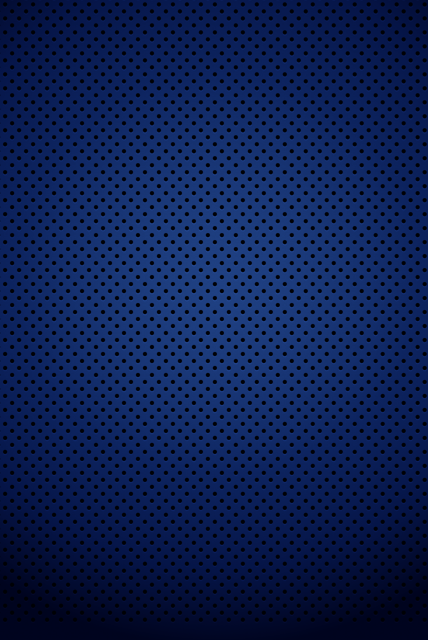
Reproduce this pattern procedurally as a Shadertoy shader.

```glsl
// Perforated navy metal sheet: staggered round holes under a soft central glow.

const float PITCH = 0.02185;              // hole spacing, in canvas heights
const vec2 FIRST_HOLE = vec2(0.008, 0.0317);
const float HOLE_RADIUS = 0.148;          // in pitches
const vec3 HOLE_COLOR = vec3(0.0, 0.002, 0.02);

float hash(vec2 p) {
    return fract(sin(dot(p, vec2(127.1, 311.7))) * 43758.5453);
}

// Four-stop blue ramp, from shadow to glow.
vec3 blueRamp(float t) {
    vec3 color = mix(vec3(0.0, 0.015, 0.12), vec3(0.02, 0.08, 0.28), clamp(t * 3.0, 0.0, 1.0));
    color = mix(color, vec3(0.05, 0.14, 0.375), clamp(t * 3.0 - 1.0, 0.0, 1.0));
    return mix(color, vec3(0.12, 0.25, 0.51), clamp(t * 3.0 - 2.0, 0.0, 1.0));
}

// Elliptical light, falling off a little faster below its centre.
float glow(vec2 uv) {
    vec2 offset = uv - vec2(0.51, 0.56);
    vec2 extent = vec2(0.9, offset.y < 0.0 ? 0.57 : 0.62);
    return 1.0 - pow(length(offset / extent), 1.7);
}

float disc(vec2 p, float radius, float blur) {
    return 1.0 - smoothstep(-blur, blur, length(p) - radius);
}

// One square lattice of holes, each with a lit lower lip.
vec3 punch(vec3 color, vec2 grid, float blur) {
    vec2 id = floor(grid + 0.5);
    vec2 local = grid - id;
    float lip = disc(local + vec2(0.0, 0.085), HOLE_RADIUS, blur);
    float shine = mix(0.12, 0.26, hash(id));
    color += lip * shine * (color * 0.8 + 0.04);
    return mix(color, HOLE_COLOR, disc(local, HOLE_RADIUS, blur));
}

void mainImage(out vec4 fragColor, in vec2 fragCoord) {
    vec2 uv = fragCoord / iResolution.xy;
    vec2 grid = (fragCoord / iResolution.y - FIRST_HOLE) / PITCH;
    float blur = max(0.045, 0.75 / (iResolution.y * PITCH));

    // Lit sheet with a faint grain
    vec3 color = blueRamp(glow(uv));
    color *= 1.0 + 0.025 * (hash(floor(grid * 11.0)) - 0.5);

    // Two lattices, half a pitch apart, above a plain bottom margin
    if (grid.y > -0.28) {
        color = punch(color, grid, blur);
        color = punch(color, grid - 0.5, blur);
    }
    fragColor = vec4(color, 1.0);
}
```
